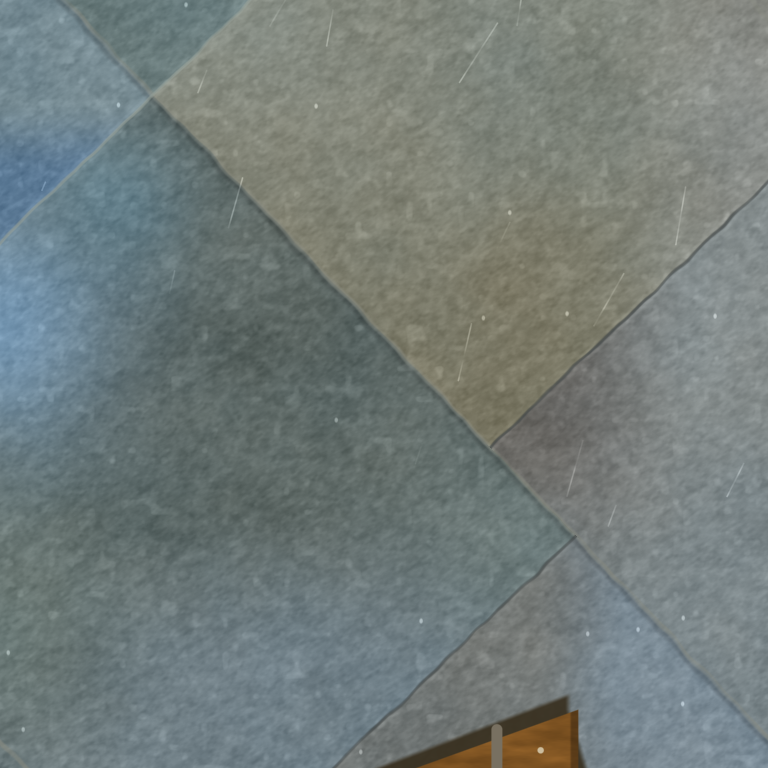
Give the GLSL for this texture, as a WebGL 1 fragment shader.

```glsl
precision highp float;
// Worn slate floor tiles laid diagonally, with blue window sheen and a wooden corner.
uniform vec2 u_resolution;

float hash(vec2 p) {
  vec3 q = fract(vec3(p.xyx) * 0.1031);
  q += dot(q, q.yzx + 33.33);
  return fract((q.x + q.y) * q.z);
}

float noise(vec2 p) {
  vec2 i = floor(p), f = fract(p);
  f = f * f * (3.0 - 2.0 * f);
  return mix(mix(hash(i), hash(i + vec2(1, 0)), f.x),
             mix(hash(i + vec2(0, 1)), hash(i + vec2(1, 1)), f.x), f.y);
}

float fbm(vec2 p) {
  float sum = 0.0, amp = 0.5;
  for (int i = 0; i < 4; i++) {
    sum += amp * noise(p);
    p = mat2(1.6, 1.2, -1.2, 1.6) * p + 7.3;
    amp *= 0.5;
  }
  return sum;
}

float segment(vec2 p, vec2 a, vec2 b) {
  vec2 d = b - a;
  return length(p - a - d * clamp(dot(p - a, d) / dot(d, d), 0.0, 1.0));
}

// Soft round falloff around a centre
float glow(vec2 p, vec2 center, vec2 radius) {
  vec2 d = (p - center) / radius;
  return exp(-dot(d, d));
}

void main() {
  vec2 p = gl_FragCoord.xy / u_resolution;
  float px = 1.0 / min(u_resolution.x, u_resolution.y);
  float edge = max(0.0016, px);

  // Floor axes: u runs along the long seam, v across it
  vec2 q = p + 0.004 * (vec2(noise(p * 40.0), noise(p * 40.0 + 50.0)) - 0.5);
  float u = dot(q, vec2(0.69, -0.723)) + 0.496;
  float v = dot(q, vec2(0.723, 0.69)) - 0.75;
  float upper = smoothstep(-edge, edge, v);
  float size = v > 0.0 ? 0.635 : 0.795;
  float second = smoothstep(-edge, edge, u);
  float third = smoothstep(-edge, edge, u - size);

  // Tones of the lower row: pale blue, dark slate, grey
  vec3 darkSlate = mix(vec3(0.36, 0.405, 0.395), vec3(0.43, 0.49, 0.52),
                       smoothstep(0.33, 0.08, p.y - 0.1 * p.x));
  darkSlate = mix(darkSlate, vec3(0.42, 0.48, 0.48), glow(p, vec2(0.68, 0.3), vec2(0.13)));
  darkSlate = mix(darkSlate, vec3(0.40, 0.45, 0.43), glow(p, vec2(0.0, 0.2), vec2(0.15, 0.2)));
  vec3 blueSlate = mix(vec3(0.34, 0.46, 0.57), vec3(0.46, 0.54, 0.57), smoothstep(0.77, 0.87, p.y));
  vec3 lowSlate = mix(vec3(0.45, 0.465, 0.455), vec3(0.47, 0.53, 0.57), smoothstep(0.68, 0.82, p.x));
  vec3 lowerRow = mix(mix(blueSlate, darkSlate, second), lowSlate, third);

  // Tones of the upper row: green grey, olive, cool grey
  vec3 olive = mix(vec3(0.475, 0.465, 0.39), vec3(0.51, 0.53, 0.49), smoothstep(0.45, 0.95, p.y));
  olive = mix(olive, vec3(0.54, 0.55, 0.53), smoothstep(0.75, 1.0, p.x));
  vec3 coolGrey = mix(vec3(0.42, 0.415, 0.40), vec3(0.51, 0.54, 0.54), smoothstep(0.72, 0.92, p.x));
  coolGrey = mix(coolGrey, vec3(0.48, 0.52, 0.53), smoothstep(0.45, 0.2, p.y));
  vec3 upperRow = mix(mix(vec3(0.41, 0.48, 0.48), olive, second), coolGrey, third);
  vec3 color = mix(lowerRow, upperRow, upper);

  // Window sheen on the left
  color = mix(color, vec3(0.47, 0.62, 0.75),
              0.85 * (1.0 - upper) * second * glow(p, vec2(0.0, 0.58), vec2(0.15, 0.17)));
  color = mix(color, vec3(0.39, 0.52, 0.58),
              0.7 * (1.0 - upper) * second * glow(p, vec2(0.15, 0.75), vec2(0.1, 0.1)));

  // Cloudy mottling and fine cleft grain
  color += 0.09 * (fbm(p * 9.0) - 0.47);
  color += vec3(0.04, 0.01, -0.02) * (fbm(p * 6.0 + 20.0) - 0.47);
  vec2 grain = vec2(p.x + 0.6 * p.y, p.y - 0.6 * p.x);
  color += 0.13 * (fbm(grain * vec2(60.0, 100.0)) - 0.47);
  color += 0.05 * (noise(grain * vec2(150.0, 230.0)) - 0.5);
  color += 0.09 * smoothstep(0.72, 0.95, noise(p * 75.0)) * fbm(p * 30.0);

  // Pale worn long seams and thin dark cross joints
  float seam = min(abs(v), min(abs(v - 0.646), abs(v + 0.725)));
  float joint = abs(mod(u + 0.5 * size, size) - 0.5 * size);
  float wear = noise(p * 35.0);
  color *= 1.0 - 0.16 * smoothstep(0.007, 0.0, abs(v + 0.005));
  color = mix(color, vec3(0.53, 0.54, 0.50), (0.25 + 0.4 * wear) * smoothstep(0.0035 + px, 0.001, seam));
  float paleJoint = smoothstep(0.3, 0.1, u);
  color = mix(color, mix(vec3(0.27, 0.29, 0.29), vec3(0.60, 0.64, 0.61), paleJoint),
              (0.45 + 0.3 * wear) * smoothstep(0.002 + px, 0.0005, joint));
  color += 0.05 * wear * smoothstep(0.004, 0.0, abs(joint - 0.004));

  // Scattered scratches and chips
  for (int i = 0; i < 16; i++) {
    float k = float(i);
    vec2 a = vec2(hash(vec2(k, 3.0)), 0.25 + 0.75 * hash(vec2(k, 8.0)));
    vec2 reach = vec2(0.15 + 0.5 * hash(vec2(k, 5.0)), 1.0) * (0.01 + 0.08 * pow(hash(vec2(k, 12.0)), 2.0));
    float scratch = smoothstep(0.0007 + px, 0.0, segment(p, a, a + reach));
    color += 0.2 * scratch * noise(p * 60.0 + k);
    vec2 chip = vec2(hash(vec2(k, 21.0)), hash(vec2(k, 34.0)));
    color += 0.22 * smoothstep(0.002 + px, 0.001, length((p - chip) * vec2(1.0, 0.7)));
  }

  // Wooden corner with its shadowed edge, peg and nail
  float shade = smoothstep(0.004, -0.004, p.y - 0.003 - 0.383 * (p.x - 0.5));
  shade *= smoothstep(0.745, 0.735, p.x - 0.3 * max(0.076 - p.y, 0.0));
  color = mix(color, vec3(0.21, 0.175, 0.11), 0.9 * shade);
  float wood = smoothstep(px, -px, p.y - 0.076 - 0.36 * (p.x - 0.753));
  wood *= smoothstep(px, -px, p.x - 0.753);
  vec3 woodTone = mix(vec3(0.40, 0.26, 0.10), vec3(0.60, 0.40, 0.17), fbm(vec2(p.x * 25.0, p.y * 90.0)));
  woodTone *= 1.0 - 0.3 * smoothstep(0.741, 0.745, p.x);
  color = mix(color, woodTone, wood);
  float peg = segment(p, vec2(0.647, -0.02), vec2(0.647, 0.05));
  color = mix(color, vec3(0.47, 0.44, 0.38), smoothstep(0.007 + px, 0.006, peg));
  color = mix(color, vec3(0.80, 0.74, 0.62), smoothstep(0.004 + px, 0.003, length(p - vec2(0.704, 0.023))));

  gl_FragColor = vec4(clamp(color, 0.0, 1.0), 1.0);
}
```
